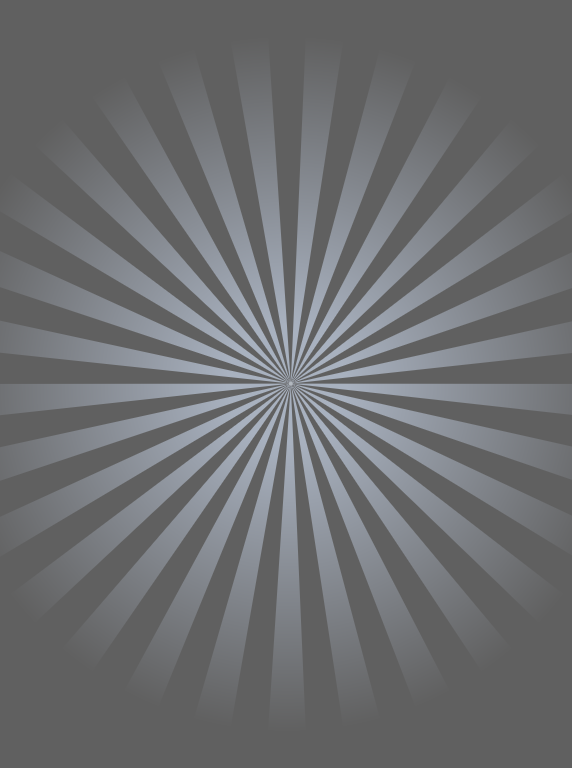
This background is drawn by a WebGL 2 fragment shader. Its source:

```glsl
#version 300 es
precision highp float;
// Sunburst of 29 pale blue-grey rays on dark grey, fading out in a disc.
// Ray ends are spaced evenly on a rim circle, while all rays meet at a hub
// slightly off its middle. Lengths are in units of the canvas height.
uniform vec2 u_resolution;
out vec4 outColor;

const float TAU = 6.2831853;
const float RAYS = 29.0;

// Point where the line from the hub through p meets the rim circle.
vec2 rimPoint(vec2 hub, vec2 p, float radius) {
    vec2 dir = (p - hub) / max(length(p - hub), 1e-5);
    float along = dot(hub, dir);
    float reach = sqrt(along * along - dot(hub, hub) + radius * radius) - along;
    return hub + reach * dir;
}

// Coverage of the rays, with edges one pixel soft.
float rayMask(vec2 hub, vec2 p, float pixel) {
    vec2 rim = rimPoint(hub, p, 0.445);
    float turn = atan(rim.y, rim.x) / TAU * RAYS;
    float inside = 0.25 - abs(fract(turn - 0.25) - 0.5);
    float edgeDistance = inside * TAU / RAYS * length(p - hub);
    return clamp(0.5 + edgeDistance / pixel, 0.0, 1.0);
}

void main() {
    float pixel = 1.0 / u_resolution.y;
    vec2 p = (gl_FragCoord.xy - 0.5 * u_resolution) * pixel - vec2(0.0013, 0.0);
    vec2 hub = vec2(0.0049, 0.0005);

    vec3 ground = vec3(0.378);
    vec3 rayColor = vec3(0.66, 0.695, 0.75);

    // Rays dim steadily from near the middle to the rim.
    float glow = clamp((0.452 - length(p)) / 0.376, 0.0, 1.0);
    vec3 color = mix(ground, rayColor, glow * rayMask(hub, p, pixel));

    // Small bright dot at the hub.
    float dot0 = clamp(0.5 + (0.0026 - length(p - hub)) / pixel, 0.0, 1.0);
    color = mix(color, vec3(0.70, 0.72, 0.75), dot0);

    outColor = vec4(color, 1.0);
}
```
